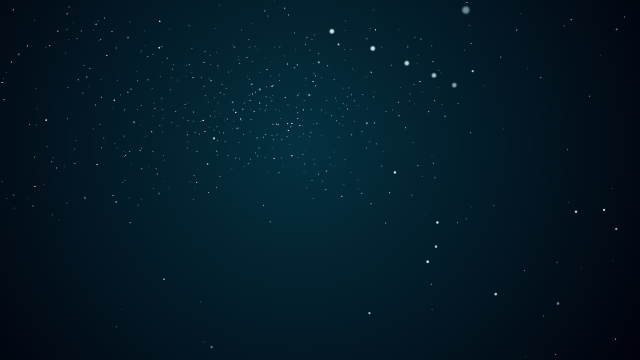
Give the GLSL for this background, as a WebGL 2 fragment shader.

```glsl
#version 300 es
precision highp float;

uniform vec2 u_resolution;
out vec4 fragColor;

const vec3 STAR_TINT = vec3(0.80, 0.93, 0.94);
const vec2 GLOW_CENTER = vec2(0.833, 0.60);

float hash(vec2 p) {
    return fract(sin(dot(p, vec2(127.1, 311.7))) * 43758.5453);
}

// Soft-edged disc that keeps its total light when smaller than a pixel
float spark(vec2 offset, float radius, float pixel) {
    float size = max(radius, 0.7 * pixel);
    float q = dot(offset, offset) / (size * size);
    return exp(-q * q) * radius * radius / (size * size);
}

// Deep teal light fading outward into near black
vec3 backdrop(vec2 p, vec2 center) {
    float level = max(0.192 - 0.166 * length(p - center), 0.008);
    return vec3(0.003 + 0.08 * level, level, 0.037 + 1.13 * level);
}

// Chance of a star: a dense swarm above a tent-shaped lower edge
float swarmDensity(vec2 p) {
    float lowerEdge = 0.55 - 0.50 * abs(p.x - 0.72);
    float above = smoothstep(lowerEdge - 0.05, lowerEdge + 0.05, p.y);
    vec2 core = (p - vec2(0.76, 0.68)) / vec2(0.30, 0.19);
    vec2 halo = (p - vec2(0.52, 0.72)) / vec2(0.60, 0.32);
    float dense = 0.52 * exp(-dot(core, core));
    float wide = 0.17 * exp(-dot(halo, halo));
    return above * (dense + wide + 0.018);
}

// One jittered star at most in each grid cell
float starLayer(vec2 p, float cell, float radius, float amount, float seed, float pixel) {
    vec2 id = floor(p / cell);
    vec2 key = id + seed;
    vec2 jitter = vec2(hash(key + 3.7), hash(key + 9.2));
    vec2 position = (id + mix(vec2(0.12), vec2(0.88), jitter)) * cell;
    float present = step(hash(key), amount * swarmDensity(position));
    float shine = hash(key + 15.4);
    float size = radius * mix(0.8, 1.2, hash(key + 21.8));
    return present * mix(0.25, 1.0, shine * shine) * spark(p - position, size, pixel);
}

// Bright stars strung along a curved path, dimming toward its end
float starArc(vec2 p, vec2 start, vec2 stride, vec2 bend, int count, float radius, float fade, float pixel) {
    float light = 0.0;
    for (int i = 0; i < count; i++) {
        float t = float(i);
        vec2 position = start + stride * t + bend * t * t;
        light += (1.0 - fade * t * t) * spark(p - position, radius, pixel);
    }
    return light;
}

void main() {
    float pixel = 1.0 / u_resolution.y;
    vec2 p = gl_FragCoord.xy * pixel;
    vec3 color = backdrop(p, GLOW_CENTER);

    // Fine dust and larger scattered stars
    float light = starLayer(p, 0.022, 0.0016, 1.0, 11.0, pixel);
    light += starLayer(p, 0.034, 0.0019, 0.8, 47.0, pixel);
    light += starLayer(p, 0.070, 0.0028, 0.8, 83.0, pixel);

    // Foreground arcs, upper right and lower right
    light += starArc(p, vec2(0.922, 0.913), vec2(0.123, -0.051), vec2(-0.0095, 0.0034), 5, 0.0066, 0.022, pixel);
    light += starArc(p, vec2(1.188, 0.273), vec2(0.197, -0.122), vec2(-0.008, 0.032), 3, 0.0039, 0.12, pixel);
    light += starArc(p, vec2(1.600, 0.412), vec2(0.100, 0.034), vec2(-0.022, -0.029), 3, 0.0034, 0.08, pixel);
    light += starArc(p, vec2(1.097, 0.521), vec2(0.179, -0.175), vec2(-0.061, 0.036), 3, 0.0036, 0.03, pixel);

    // Large out-of-focus star near the top
    light += 0.55 * spark(p - vec2(1.294, 0.972), 0.0105, pixel);

    color = mix(color, STAR_TINT, clamp(light, 0.0, 1.0));
    fragColor = vec4(color, 1.0);
}
```
